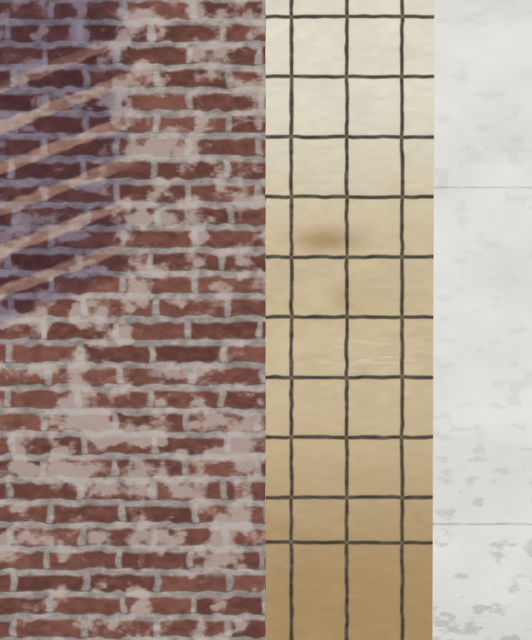
A Shadertoy shader for this texture:

```glsl
const float ASPECT = 0.832;                // all lengths in canvas heights
const float BRICK_EDGE = 0.4154, TILE_EDGE = 0.678;
const vec2 BRICK = vec2(0.112, 0.0358);    // brick pitch including mortar
const vec2 BRICK_START = vec2(0.2969, 0.0156);
const vec2 BRICK_HALF = vec2(0.0505, 0.0122);
const vec2 TILE = vec2(0.0866, 0.0939);
const vec2 TILE_START = vec2(0.4557, 0.026);
const float LAST_GROUT = 0.8477, GROUT_HALF = 0.0026;
const float SEAM_HIGH = 0.293, SEAM_LOW = 0.819;
const float SHADOW_PERIOD = 0.0645, SHADOW_SLOPE = 0.38;

const vec3 BRICK_DARK = vec3(0.37, 0.235, 0.215);
const vec3 BRICK_LIGHT = vec3(0.51, 0.34, 0.295);
const vec3 MORTAR = vec3(0.61, 0.57, 0.55);
const vec3 CHALK = vec3(0.75, 0.71, 0.68);
const vec3 SHADE = vec3(0.74, 0.72, 0.83);
const vec3 SUNLIT = vec3(0.65, 0.54, 0.50);
const vec3 TILE_CREAM = vec3(0.86, 0.84, 0.77);
const vec3 TILE_SAND = vec3(0.78, 0.71, 0.58);
const vec3 TILE_TAN = vec3(0.66, 0.55, 0.40);
const vec3 GROUT = vec3(0.27, 0.25, 0.22);
const vec3 RUST = vec3(0.55, 0.44, 0.28);
const vec3 PLASTER = vec3(0.867, 0.867, 0.85);

float hash(vec2 p) {
    return fract(sin(dot(p, vec2(127.1, 311.7))) * 43758.5453);
}

float valueNoise(vec2 p) {
    vec2 i = floor(p), f = fract(p);
    f = f * f * (3.0 - 2.0 * f);
    return mix(mix(hash(i), hash(i + vec2(1.0, 0.0)), f.x),
               mix(hash(i + vec2(0.0, 1.0)), hash(i + vec2(1.0, 1.0)), f.x), f.y);
}

float fbm(vec2 p) {
    float sum = 0.0, amp = 0.52;
    for (int i = 0; i < 4; i++) {
        sum += amp * valueNoise(p);
        p = p * 2.03 + 17.3;
        amp *= 0.5;
    }
    return sum;
}

// Soft round spot, 1 at the centre
float spot(vec2 p, vec2 centre, vec2 size) {
    vec2 d = (p - centre) / size;
    return exp(-dot(d, d));
}

// Soft band of half width w around distance d
float band(float d, float w, float blur) {
    return 1.0 - smoothstep(w - blur, w + blur, abs(d));
}

vec3 brickWall(vec2 p, vec2 ragged, float cloud, float grain, float px) {
    // Running bond with ragged edges
    vec2 q = p + 0.006 * ragged;
    float row = floor((q.y - BRICK_START.y) / BRICK.y + 0.5);
    float along = (q.x - BRICK_START.x) / BRICK.x + 0.5 * mod(row, 2.0)
                + 0.14 * (hash(vec2(row, 3.0)) - 0.5);
    vec2 c = vec2((fract(along) - 0.5) * BRICK.x, q.y - BRICK_START.y - row * BRICK.y);
    vec2 e = abs(c) - BRICK_HALF;
    float soft = 0.0015 + px;
    float body = 1.0 - smoothstep(-soft, soft, max(e.x, e.y));
    float tone = 0.7 * hash(vec2(floor(along), row)) + 1.2 * (grain - 0.35);
    vec3 brick = mix(BRICK_DARK, BRICK_LIGHT, clamp(tone, 0.0, 1.0));
    vec3 col = mix(MORTAR * (0.75 + 0.5 * grain), brick, body);
    col *= 1.0 - 0.22 * band(c.y - BRICK_HALF.y, 0.001, 0.002);

    // Chalky bloom, strongest low and to the right, with two upright drips
    float bias = 0.14 * spot(p, vec2(0.30, 0.72), vec2(0.14, 0.13))
               + 0.08 * spot(p, vec2(0.12, 0.67), vec2(0.08, 0.12))
               + 0.10 * spot(p, vec2(0.306, 0.35), vec2(0.009, 0.3))
               + 0.07 * spot(p, vec2(0.202, 0.4), vec2(0.007, 0.5));
    col = mix(col, CHALK, 0.72 * smoothstep(0.49, 0.70, cloud + bias));

    // Slanted shade with sunlit streaks across the upper left
    float slant = p.y + SHADOW_SLOPE * p.x + 0.006 * ragged.x;
    float zone = (1.0 - smoothstep(0.17, 0.26, p.x + 0.05 * cloud))
               * (1.0 - smoothstep(0.49, 0.515, slant));
    float streak = smoothstep(0.35, 0.9, cos(6.2832 * (slant / SHADOW_PERIOD - 0.1)));
    streak *= smoothstep(0.10, 0.17, slant);
    col = mix(col, col * SHADE, zone * (1.0 - streak));
    return mix(col, SUNLIT * (0.8 + 0.4 * grain), 0.55 * zone * streak);
}

vec3 tileWall(vec2 p, vec2 ragged, float cloud, float grain, float px) {
    float age = p.y + 0.12 * (cloud - 0.5);
    vec3 col = mix(TILE_CREAM, TILE_SAND, smoothstep(0.12, 0.46, age));
    col = mix(col, TILE_TAN, smoothstep(0.60, 0.94, age));
    col *= 0.93 + 0.08 * cloud + 0.07 * grain;

    // Brown stains and pale scratches
    float stain = spot(p, vec2(0.51, 0.375), vec2(0.05, 0.018))
                + spot(p, vec2(0.555, 0.465), vec2(0.03, 0.02))
                + spot(p, vec2(0.48, 0.83), vec2(0.06, 0.018));
    col = mix(col, RUST, 0.55 * stain * smoothstep(0.3, 0.7, cloud));
    float scratch = smoothstep(0.55, 0.75, valueNoise(p * vec2(28.0, 240.0)));
    col = mix(col, TILE_CREAM, 0.6 * scratch * spot(p, vec2(0.57, 0.553), vec2(0.08, 0.022)));

    // Grid: even rows, then one short row above a tall one
    vec2 q = p - TILE_START + 0.002 * ragged;
    float row = clamp(floor(q.y / TILE.y + 0.5), 0.0, 8.0);
    float dy = min(abs(q.y - row * TILE.y), abs(q.y + TILE_START.y - LAST_GROUT));
    float dx = abs(fract(q.x / TILE.x + 0.5) - 0.5) * TILE.x;
    float soft = 0.0011 + 0.5 * px;
    float gx = band(dx, GROUT_HALF, soft), gy = band(dy, GROUT_HALF, soft);
    col *= 1.0 - 0.10 * band(min(dx, dy), 0.003, 0.004);
    col = mix(col, GROUT * (0.65 + 0.8 * grain), 0.92 * max(gx, gy));
    return mix(col, RUST, 0.65 * gx * gy);
}

vec3 plasterWall(vec2 p, vec2 ragged, float cloud, float grain, float px) {
    vec3 col = PLASTER * (0.95 + 0.10 * cloud);
    col -= 0.07 * smoothstep(0.57, 0.75, grain) * (0.4 + smoothstep(0.55, 0.95, p.y));
    col *= 1.0 - 0.04 * smoothstep(SEAM_LOW, 1.0, p.y);
    float y = p.y + 0.0015 * ragged.x;
    float seam = band(y - SEAM_HIGH, 0.0008, 0.001 + px)
               + 1.5 * band(y - SEAM_LOW, 0.001, 0.001 + px);
    return col - vec3(0.13, 0.12, 0.09) * seam * (0.9 + ragged.y);
}

void mainImage(out vec4 fragColor, in vec2 fragCoord) {
    vec2 uv = fragCoord / iResolution.xy;
    vec2 p = vec2(uv.x * ASPECT, 1.0 - uv.y);   // y runs downwards
    float px = 1.0 / iResolution.y;
    float toTile = smoothstep(-px, px, p.x - BRICK_EDGE);
    float toPlaster = smoothstep(-px, px, p.x - TILE_EDGE + 0.003 * (p.y - 0.4));

    // Weathering shared by the walls, scaled for each
    vec2 cloudScale = mix(mix(vec2(32.0, 38.0), vec2(16.0, 24.0), toTile), vec2(9.0, 14.0), toPlaster);
    vec2 grainScale = mix(mix(vec2(70.0, 110.0), vec2(55.0, 130.0), toTile), vec2(36.0, 60.0), toPlaster);
    float cloud = fbm(p * cloudScale + 9.0), grain = fbm(p * grainScale);
    vec2 ragged = vec2(valueNoise(p * 65.0), valueNoise(p * 65.0 + 40.0)) - 0.5;

    vec3 col = mix(brickWall(p, ragged, cloud, grain, px), tileWall(p, ragged, cloud, grain, px), toTile);
    fragColor = vec4(mix(col, plasterWall(p, ragged, cloud, grain, px), toPlaster), 1.0);
}
```
